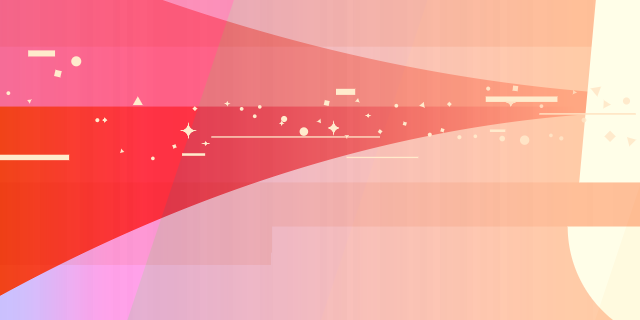
A Shadertoy shader for this background:

```glsl
const vec3 LAVENDER = vec3(0.80, 0.76, 1.00);
const vec3 ORCHID = vec3(1.00, 0.63, 0.91);
const vec3 ROSE = vec3(1.00, 0.60, 0.80);
const vec3 LILAC = vec3(0.89, 0.68, 0.82);
const vec3 BLUSH = vec3(0.96, 0.74, 0.74);
const vec3 PEACH = vec3(1.00, 0.79, 0.67);
const vec3 PINK = vec3(0.97, 0.43, 0.60);
const vec3 HOT_PINK = vec3(1.00, 0.38, 0.53);
const vec3 DUSTY_PINK = vec3(0.89, 0.42, 0.49);
const vec3 ORANGE_RED = vec3(0.95, 0.27, 0.10);
const vec3 RED = vec3(1.00, 0.20, 0.27);
const vec3 CRIMSON = vec3(0.88, 0.22, 0.31);
const vec3 CORAL = vec3(1.00, 0.65, 0.52);
const vec3 CREAM = vec3(1.00, 0.995, 0.91);
const vec3 INK = vec3(1.00, 0.92, 0.80);
const vec3 INK_ON_CREAM = vec3(1.00, 0.87, 0.73);
const vec3 BAND_TINT = vec3(0.99, 0.94, 0.91);

const float SLANT = 0.333;        // lean of the diagonal seams
const float SEAM_1 = 0.398;
const float SEAM_2 = 1.003;
const float SEAM_3 = 1.86;
const float TIP_X = 1.836;        // narrow end of the funnel
const float AXIS_Y = 0.638;
const float SPLIT_Y = 0.667;      // pink above, red below
const float TOP_BAND_Y = 0.854;
const float STRIP_TOP = 0.430;
const float STRIP_BOTTOM = 0.292;
const float STEP_X = 0.849;
const float STEP_BOTTOM = 0.172;
const vec2 DISC_CENTER = vec2(2.146, 0.292);
const float DISC_RADIUS = 0.372;
const int CONFETTI = 50;
const float STREAK = 0.012;

float hash(float n) { return fract(sin(n * 12.9898) * 43758.5); }

// Antialiased coverage of a signed distance
float fill(float d) { return clamp(0.5 - d * iResolution.y, 0.0, 1.0); }

float bar(vec2 p, vec2 halfSize) {
    vec2 d = abs(p) - halfSize;
    return fill(max(d.x, d.y));
}

vec3 ramp(vec3 a, vec3 b, vec3 c, float t) {
    return t < 0.5 ? mix(a, b, 2.0 * t) : mix(b, c, 2.0 * t - 1.0);
}

// Dot, star, square or triangle
float confetto(vec2 p, float r, float kind, float angle) {
    float c = cos(angle), s = sin(angle);
    vec2 q = mat2(c, s, -s, c) * p;
    if (kind < 0.5) return fill(length(p) - 0.8 * r);
    if (kind < 0.7) {
        vec2 root = sqrt(abs(p));
        float arm = root.x + root.y;
        return fill(0.5 * (arm * arm - 1.7 * r));
    }
    if (kind < 0.85) return fill(max(abs(q.x), abs(q.y)) - 0.75 * r);
    return fill(max(abs(q.x) * 0.866 + q.y * 0.5, -q.y) - 0.55 * r);
}

float bars(vec2 p) {
    float m = 0.0;
    // Long bars rising to the right
    for (int i = 0; i < 3; i++) {
        float n = float(i), thick = abs(n - 1.0);
        vec2 c = vec2(0.104 + n * (0.877 - 0.057 * n), 0.508 + n * (0.037 + 0.027 * n));
        m = max(m, bar(p - c, mix(vec2(0.263, 0.002), vec2(0.112, 0.0085), thick)));
    }
    // Short bars swinging about the axis
    float swing = 0.195;
    for (int i = 0; i < 4; i++) {
        float n = float(i);
        vec2 c = vec2(0.13 + n * 0.475, AXIS_Y + swing);
        float thick = 1.0 - mod(n, 2.0);
        m = max(m, bar(p - c, vec2(0.042 - 0.006 * n, mix(0.004, 0.0095, thick))));
        swing *= -0.62;
    }
    // Hairlines
    for (int i = 0; i < 2; i++) {
        float n = float(i);
        m = max(m, bar(p - vec2(1.195 + 0.641 * n, 0.508 + 0.136 * n), vec2(0.112 + 0.038 * n, 0.002)));
    }
    return m;
}

float confetti(vec2 p) {
    float m = 0.0;
    for (int i = 0; i < CONFETTI; i++) {
        float n = float(i) + 1.0;
        float x = 2.0 * pow((n - 1.0 + hash(n)) / float(CONFETTI), 0.8);
        float spread = mix(0.23, 0.09, smoothstep(0.0, 0.9, x));
        float y = AXIS_Y + spread * (2.0 * hash(n + 71.3) - 1.0);
        float r = mix(0.007, 0.021, pow(hash(n + 33.7), 4.0));
        float alpha = mix(1.0, 0.6, smoothstep(1.3, 2.0, x));
        m = max(m, alpha * confetto(p - vec2(x, y), r, hash(n + 17.1), 6.28 * hash(n + 5.9)));
    }
    return m;
}

void mainImage(out vec4 fragColor, in vec2 fragCoord) {
    vec2 p = fragCoord / iResolution.y;
    p.x *= 2.0 * iResolution.y / iResolution.x;
    float s = p.x - SLANT * p.y;
    float pastSeam1 = fill(SEAM_1 - s);
    float along = clamp((p.x - 0.4) / 1.4, 0.0, 1.0);

    // Pastel ground
    vec3 leftGround = mix(LAVENDER, ORCHID, smoothstep(0.0, 0.38, p.x));
    leftGround = mix(leftGround, ROSE, smoothstep(0.4, 0.9, p.y));
    vec3 color = mix(leftGround, ramp(LILAC, BLUSH, PEACH, along), pastSeam1);

    // Funnel, split into pink and red
    vec3 pink = mix(mix(PINK, HOT_PINK, min(p.x / 0.5, 1.0)), mix(DUSTY_PINK, CORAL, along), pastSeam1);
    vec3 red = mix(mix(ORANGE_RED, RED, min(p.x / 0.45, 1.0)),
                   mix(CRIMSON, CORAL, pow(along, 1.4)), pastSeam1);
    float t = TIP_X - p.x;
    float upper = 0.714 + t * (0.0833 + 0.0995 * t);
    float lower = 0.643 - t * (0.0719 + 0.1292 * t);
    color = mix(color, mix(red, pink, fill(SPLIT_Y - p.y)), fill(max(p.y - upper, lower - p.y)));

    // Seams and tinted bands
    color *= mix(vec3(1.0), vec3(1.01, 1.01, 0.98), fill(SEAM_2 - s));
    color *= mix(vec3(1.0), BAND_TINT, fill(TOP_BAND_Y - p.y));
    float stripBottom = mix(STEP_BOTTOM, STRIP_BOTTOM, fill(STEP_X - p.x));
    color *= mix(vec3(1.0), BAND_TINT, fill(max(p.y - STRIP_TOP, stripBottom - p.y)));
    color += STREAK * (hash(floor(p.x * 48.0)) - 0.5);

    // Cream panel and disc
    float panel = fill(max(1.81 + 0.0912 * (p.y - STRIP_TOP) - p.x, STRIP_TOP - p.y));
    float disc = fill(max(length(p - DISC_CENTER) - DISC_RADIUS, p.y - STRIP_BOTTOM));
    float cream = max(panel, disc);
    color = mix(color, CREAM, cream);
    color *= mix(vec3(1.0), vec3(1.0, 0.985, 0.96), fill(max(SEAM_3 - s, p.y - STRIP_TOP)));

    // Bars and confetti
    color = mix(color, mix(INK, INK_ON_CREAM, cream), max(bars(p), confetti(p)));
    fragColor = vec4(color, 1.0);
}
```
